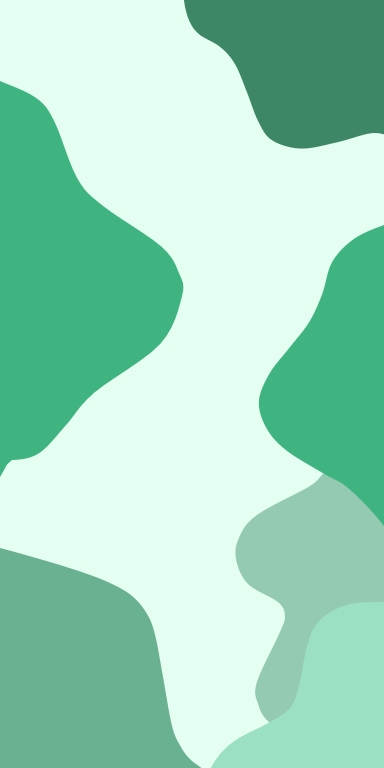
Write a Shadertoy shader that draws this background.

```glsl
// Flat overlapping green blobs with smooth spline outlines on a pale mint ground.

#define GROUND vec3(0.895, 1.0, 0.945)
#define FOREST vec3(0.24, 0.53, 0.40)
#define EMERALD vec3(0.25, 0.706, 0.502)
#define SAGE vec3(0.41, 0.695, 0.565)
#define MIST vec3(0.58, 0.79, 0.698)
#define MINT vec3(0.61, 0.88, 0.765)
#define KNOTS 15
#define STEPS 6

// Point on a Catmull-Rom span from b to c
vec2 spline(vec2 a, vec2 b, vec2 c, vec2 d, float t) {
    return b + 0.5 * t * (c - a + t * (2.0 * a - 5.0 * b + 4.0 * c - d
             + t * (3.0 * (b - c) + d - a)));
}

// Signed distance to a closed spline, negative inside
float blobDistance(vec2 p, vec2 knots[KNOTS]) {
    float nearest = 1e9;
    float side = 1.0;
    vec2 start = knots[0];
    for (int i = 0; i < KNOTS; i++) {
        vec2 a = knots[(i + KNOTS - 1) % KNOTS];
        vec2 b = knots[i];
        vec2 c = knots[(i + 1) % KNOTS];
        vec2 d = knots[(i + 2) % KNOTS];
        for (int s = 1; s <= STEPS; s++) {
            vec2 end = spline(a, b, c, d, float(s) / float(STEPS));
            vec2 edge = end - start;
            vec2 toP = p - start;
            vec2 gap = toP - edge * clamp(dot(toP, edge) / dot(edge, edge), 0.0, 1.0);
            nearest = min(nearest, dot(gap, gap));
            // Each edge crossed by a horizontal ray flips the side
            bool spans = (start.y > p.y) != (end.y > p.y);
            if (spans && toP.x < edge.x * toP.y / edge.y) side = -side;
            start = end;
        }
    }
    return side * sqrt(nearest);
}

// Lay one blob over the colour with a one-pixel soft edge
void paint(inout vec3 color, vec2 p, vec3 fill, vec2 knots[KNOTS]) {
    float pixel = 100.0 / iResolution.x;
    float cover = clamp(0.5 - blobDistance(p, knots) / pixel, 0.0, 1.0);
    color = mix(color, fill, cover);
}

void mainImage(out vec4 fragColor, in vec2 fragCoord) {
    // Canvas is 100 units wide and 200 high
    vec2 p = fragCoord / iResolution.xy * vec2(100.0, 200.0);
    vec3 color = GROUND;

    // Top right corner
    paint(color, p, FOREST, vec2[KNOTS](
        vec2(47.9, 205.2), vec2(47.9, 200), vec2(49.2, 194.8), vec2(51.8, 191.1),
        vec2(57.3, 187.8), vec2(61.2, 183.3), vec2(64.3, 176), vec2(67.2, 168.5),
        vec2(70.8, 163.5), vec2(78.4, 161.3), vec2(88, 163), vec2(96.6, 165.3),
        vec2(101.6, 164.6), vec2(108, 163), vec2(109, 205)));

    // Left bulge
    paint(color, p, EMERALD, vec2[KNOTS](
        vec2(-5.2, 180.7), vec2(0, 178.9), vec2(9.4, 174.5), vec2(14.1, 168.5),
        vec2(20.1, 153.6), vec2(26.8, 146.4), vec2(41.9, 135.9), vec2(46.6, 128.9),
        vec2(47.4, 122.9), vec2(41.7, 110.4), vec2(24.5, 97.7), vec2(17.2, 89.3),
        vec2(10.2, 82), vec2(3.1, 80.2), vec2(-3.9, 81.3)));

    // Lower left hill
    paint(color, p, SAGE, vec2[KNOTS](
        vec2(-10.4, 59.9), vec2(0, 57.3), vec2(10.4, 54.4), vec2(20.8, 51.2),
        vec2(28.6, 48.2), vec2(34.4, 44.8), vec2(38.3, 40.1), vec2(40.4, 34.6),
        vec2(42.4, 24), vec2(44.8, 10.9), vec2(47.1, 5.5), vec2(49.5, 2.3),
        vec2(52.9, -0.3), vec2(58, -4), vec2(-10, -20)));

    // Waisted shape behind its two neighbours
    paint(color, p, MIST, vec2[KNOTS](
        vec2(110, 80), vec2(88, 78.5), vec2(80.7, 73.4), vec2(66.9, 65.9),
        vec2(62.2, 59.9), vec2(61.5, 54.2), vec2(64.6, 47.9), vec2(72.4, 43.2),
        vec2(74.2, 39.6), vec2(72.9, 35.4), vec2(66.9, 22.4), vec2(67.2, 16.7),
        vec2(70.3, 11.7), vec2(80, 6), vec2(115, 10)));

    // Right bulge
    paint(color, p, EMERALD, vec2[KNOTS](
        vec2(106.8, 143.2), vec2(100, 141.4), vec2(92.2, 137.8), vec2(86.5, 131.8),
        vec2(83.9, 123.4), vec2(80.5, 116.1), vec2(75.5, 109.6), vec2(70.1, 102.6),
        vec2(67.4, 95.3), vec2(69.5, 88.3), vec2(74.7, 82.6), vec2(84.4, 76.6),
        vec2(90.9, 72.7), vec2(100, 63), vec2(106.8, 51.6)));

    // Lower right hill
    paint(color, p, MINT, vec2[KNOTS](
        vec2(53.4, -4.4), vec2(54.9, 0), vec2(57.8, 4.2), vec2(62.2, 7.8),
        vec2(69.8, 11.7), vec2(75.5, 15.6), vec2(77.9, 21.6), vec2(79.7, 30.7),
        vec2(81.8, 36.5), vec2(85.7, 40.4), vec2(91.1, 42.7), vec2(96.9, 43.2),
        vec2(101.6, 43.2), vec2(108, 43), vec2(110, -10)));

    fragColor = vec4(color, 1.0);
}
```
